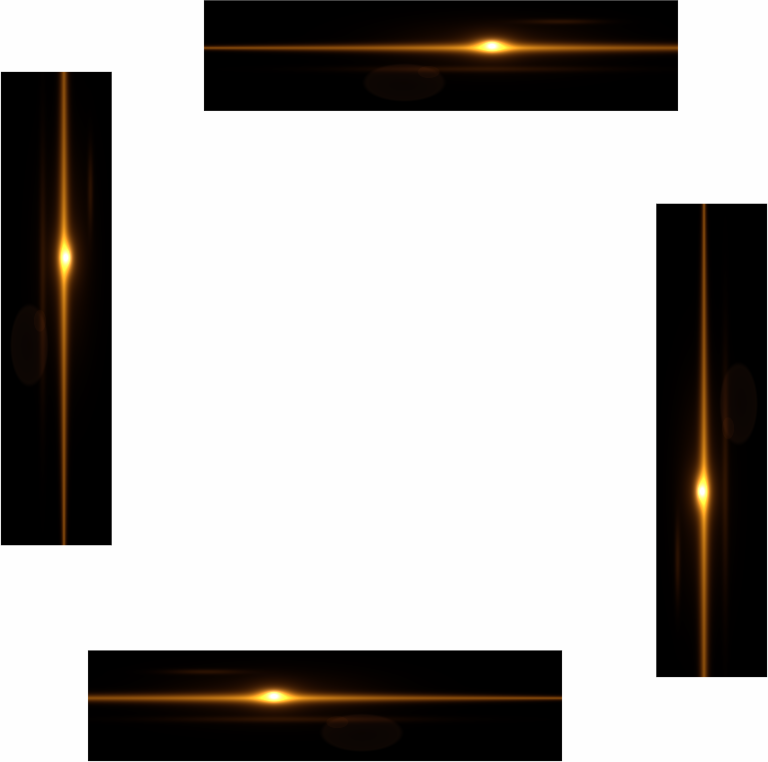
Give the GLSL for this background, as a Shadertoy shader.

```glsl
// Four black panels with golden lens-flare beams framing an empty white field.

float softSpot(vec2 p, vec2 radius) {
    p /= radius;
    return exp(-dot(p, p));
}

// Signed distance to a box given by its two corners
float boxDistance(vec2 p, vec2 low, vec2 high) {
    vec2 q = abs(p - 0.5 * (low + high)) - 0.5 * (high - low);
    return length(max(q, 0.0)) + min(max(q.x, q.y), 0.0);
}

// Faint disc with a slightly brighter rim
float lensGhost(vec2 p, vec2 radius) {
    float r = length(p / radius);
    return (1.0 - smoothstep(0.9, 1.05, r)) * (0.75 + 0.25 * r * r);
}

// p.x runs along the beam, p.y across it; one unit is the panel thickness
vec3 flare(vec2 p) {
    // Tapered main beam, thinner at its far end
    float side = p.x < 0.0 ? p.x / 2.6 : p.x / 1.68;
    float width = mix(0.044, side < 0.0 ? 0.017 : 0.033, abs(side));
    float strength = 0.5 + 0.32 * exp(-abs(p.x) * 1.5);
    float across = (p.y + 0.018) / width;
    float light = strength * exp(-pow(abs(across), 1.5));

    // Wide haze and the two side streaks
    light += 0.13 * softSpot(p, vec2(0.85, 0.20));
    light += 0.24 * softSpot(p, vec2(0.24, 0.13));
    light += 0.14 * softSpot(p - vec2(0.62, 0.22), vec2(0.36, 0.024));
    light += 0.12 * softSpot(p - vec2(-0.15, -0.21), vec2(1.15, 0.028));

    vec3 gold = vec3(1.0, 0.66, 0.13) * pow(vec3(light), vec3(1.0, 1.25, 1.6));

    // Hot core
    gold += vec3(0.9, 0.65, 0.25) * softSpot(p, vec2(0.13, 0.055));
    gold += vec3(0.5, 0.6, 0.8) * softSpot(p, vec2(0.055, 0.035));

    // Lens ghosts
    gold += vec3(0.055, 0.027, 0.013) * lensGhost(p - vec2(-0.79, -0.33), vec2(0.37, 0.17));
    gold += vec3(0.035, 0.016, 0.004) * lensGhost(p - vec2(-0.57, -0.235), vec2(0.10, 0.055));
    return min(gold, 1.0);
}

void mainImage(out vec4 fragColor, in vec2 fragCoord) {
    // Canvas width is one unit
    vec2 uv = fragCoord / iResolution.xy * vec2(1.0, 0.9935);
    float thickness = 0.1445;
    float pixel = 1.0 / (iResolution.x * thickness);

    // Flare centre and beam frame of the top, left, right and bottom panels
    vec2 centre[4] = vec2[4](vec2(0.6406, 0.9336), vec2(0.0859, 0.6576),
                             vec2(0.9141, 0.3529), vec2(0.3568, 0.0859));
    vec2 along[4] = vec2[4](vec2(1, 0), vec2(0, 1), vec2(0, -1), vec2(-1, 0));
    vec2 across[4] = vec2[4](vec2(0, 1), vec2(1, 0), vec2(-1, 0), vec2(0, 1));

    vec3 color = vec3(0.997);
    for (int i = 0; i < 4; i++) {
        vec2 d = (uv - centre[i]) / thickness;
        vec2 p = vec2(dot(d, along[i]), dot(d, across[i]));
        float edge = boxDistance(p, vec2(-2.595, -0.586), vec2(1.676, 0.412));
        float cover = 1.0 - smoothstep(-0.7 * pixel, 0.7 * pixel, edge);
        color = mix(color, flare(p), cover);
    }
    fragColor = vec4(color, 1.0);
}
```
